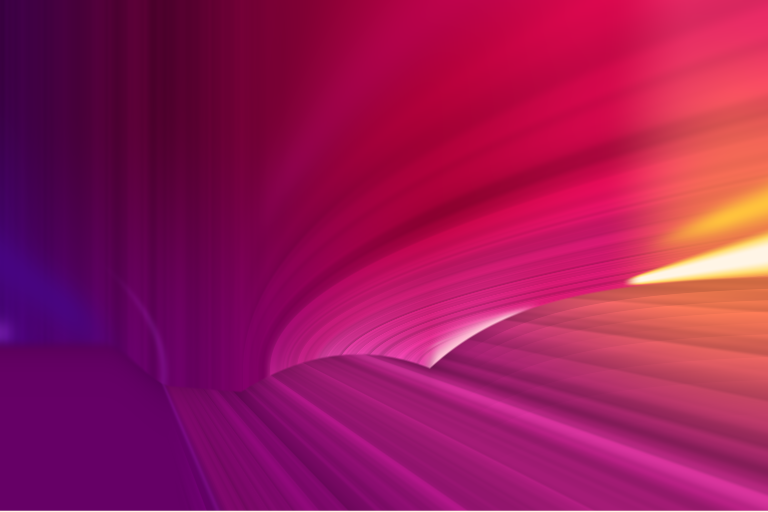
This background is drawn by a Shadertoy shader. Its source:

```glsl
const vec3 NIGHT = vec3(0.24, 0.0, 0.27);
const vec3 WINE = vec3(0.34, 0.0, 0.2);
const vec3 CRIMSON = vec3(0.72, 0.0, 0.23);
const vec3 ROSE = vec3(0.87, 0.03, 0.31);
const vec3 HOT_PINK = vec3(0.96, 0.17, 0.42);
const vec3 CORAL = vec3(0.93, 0.37, 0.34);
const vec3 PINK = vec3(0.82, 0.12, 0.48);
const vec3 ORCHID = vec3(0.87, 0.27, 0.66);
const vec3 VIOLET = vec3(0.28, 0.02, 0.52);
const vec3 PLUM = vec3(0.4, 0.0, 0.4);
const vec3 MAUVE = vec3(0.51, 0.03, 0.43);
const vec3 MAGENTA = vec3(0.66, 0.11, 0.47);
const vec3 ORANGE = vec3(0.92, 0.47, 0.29);
const vec3 GOLD = vec3(1.0, 0.76, 0.24);
const vec3 WHITE = vec3(1.0, 0.96, 0.9);
const float FOLD_BASE = 0.28;              // height from which the upper folds rise
const vec2 FAN_CENTER = vec2(0.22, 0.48);  // origin of the lower folds
const vec2 BEAM_TIP = vec2(1.225, 0.449);
const float EDGE = 0.003;

float hash(float n) {
    n = fract(n * 0.1031);
    n *= n + 33.33;
    return fract(n * (n + n));
}

float noise(float x) {
    float i = floor(x), f = fract(x);
    return mix(hash(i), hash(i + 1.0), f * f * (3.0 - 2.0 * f));
}

// Soft streaks, centred on zero
float streaks(float t) {
    return 0.5 * noise(t) + 0.35 * noise(t * 2.7 + 17.0) + 0.25 * noise(t * 6.1 + 5.0) - 0.55;
}

// Overlapping layers: a crisp edge, then a slow fade
float pleats(float t) {
    float f = fract(t);
    return hash(floor(t)) * (1.0 - f) * smoothstep(0.0, 0.1, f) - 0.25;
}

float bell(float d, float width) {
    return exp(-d * d / (width * width));
}

// Horizon made of a ledge, a dome and a rising petal
float ridge(float x) {
    float ledge = mix(0.327, 0.245, smoothstep(0.2, 0.34, x)) - 0.08 * max(x - 0.34, 0.0);
    float dome = 0.308 - 1.4 * (x - 0.7) * (x - 0.7);
    float petal = 0.281 + 0.185 * (1.0 - exp((0.84 - x) / 0.2));
    return max(ledge, max(dome, petal));
}

vec3 upperFolds(vec2 p, float height) {
    // Family of parabolas that rise and bend to the right
    float rise = max(p.y - FOLD_BASE, 0.0);
    float fold = (p.x + 24.8 * rise * rise) / (1.0 + 56.0 * rise * rise);
    float low = 1.0 - smoothstep(0.25, 0.8, p.y);

    vec3 col = mix(NIGHT, WINE, smoothstep(0.0, 0.3, p.x));
    col = mix(col, CRIMSON, smoothstep(0.24, 0.92, p.x));
    col = mix(col, ROSE, smoothstep(0.8, 1.2, p.x));
    col = mix(col, HOT_PINK, smoothstep(1.18, 1.36, p.x));
    col = mix(col, CORAL, smoothstep(1.15, 1.45, p.x) * (1.0 - smoothstep(0.7, 1.0, p.y)));
    col += vec3(0.05, 0.0, 0.19) * low * (1.0 - smoothstep(0.5, 1.0, p.x));
    col *= 1.0 - 0.15 * bell(p.x - 0.33, 0.04) * smoothstep(0.4, 0.9, p.y);

    // Pink veils, strongest next to the horizon
    float cool = 1.0 - smoothstep(1.15, 1.4, p.x);
    col = mix(col, PINK, 0.75 * cool * smoothstep(0.505, 0.6, fold) * smoothstep(0.45, 0.75, p.x));
    float veil = 0.4 * smoothstep(0.515, 0.53, fold) + 0.5 * smoothstep(0.605, 0.625, fold);
    col = mix(col, ORCHID, veil * exp(-height / 0.075) * (1.0 - smoothstep(0.85, 1.1, p.x)));
    col += vec3(0.07, 0.01, 0.08) * bell(fold - 0.457, 0.005) * smoothstep(0.5, 0.7, p.y);
    float shade = bell(fold - 0.508, 0.012) + 0.7 * bell(fold - 0.585, 0.012);
    col *= 1.0 - 0.17 * shade * smoothstep(0.6, 0.9, p.x) * (1.0 - smoothstep(1.2, 1.45, p.x));
    float bend = smoothstep(0.4, 0.6, p.x);
    col *= 1.0 + bend * (0.3 * streaks(fold * 45.0) + 0.28 * low * pleats(fold * 38.0));
    col *= 1.0 + 0.25 * (1.0 - bend) * streaks(p.x * 26.0);

    // Violet haze and a faint arc on the left
    float haze = bell(p.y - 0.49 + 0.72 * p.x, 0.055) * (1.0 - smoothstep(0.12, 0.26, p.x));
    col = mix(col, VIOLET, 0.8 * haze);
    col = mix(col, VIOLET, 0.4 * bell(p.x, 0.05) * (1.0 - smoothstep(0.5, 0.9, p.y)));
    col += vec3(0.14, 0.08, 0.16) * bell(length(p - vec2(0.0, 0.35)), 0.025);
    float arc = p.x - 0.32 + 2.6 * (p.y - 0.27) * (p.y - 0.27);
    col += vec3(0.06, 0.04, 0.1) * bell(arc, 0.008) * (1.0 - smoothstep(0.35, 0.5, p.y));

    // Bright strands behind the petal
    float span = smoothstep(0.82, 0.86, p.x) * (1.0 - smoothstep(0.98, 1.06, p.x));
    float rim = bell(height, mix(0.03, 0.009, smoothstep(0.86, 1.02, p.x)));
    float strand = 0.7 * bell(fold - 0.806, 0.008) * exp(-height / 0.08);
    return mix(col, vec3(1.0, 0.76, 0.84), span * max(rim, strand));
}

vec3 addBeam(vec3 col, vec2 p) {
    vec2 q = p - BEAM_TIP;
    float along = max(q.x, 0.0);
    float offset = abs(q.y - 0.2 * q.x) / (0.007 + 0.13 * along);
    col = mix(col, ORANGE, 0.8 * bell(q.y - 0.06 - 0.2 * q.x, 0.14) * smoothstep(-0.06, 0.18, q.x));
    float ray = bell(q.y - 0.055 - 0.36 * q.x, 0.01 + 0.09 * along);
    col = mix(col, GOLD, ray * smoothstep(0.02, 0.2, q.x));
    float start = smoothstep(-0.01, 0.03, q.x);
    col = mix(col, vec3(1.0, 0.85, 0.32), start * (1.0 - smoothstep(0.65, 1.25, offset)));
    return mix(col, WHITE, start * (1.0 - smoothstep(0.25, 0.95, offset)));
}

vec3 lowerFolds(vec2 p, float depth) {
    vec2 q = p - FAN_CENTER;
    float fan = atan(-q.y, q.x), inner = smoothstep(0.32, 0.42, p.x);
    vec3 col = mix(MAGENTA, MAUVE, smoothstep(0.4, 0.85, fan));
    col = mix(col, PLUM, smoothstep(1.12, 1.18, fan));
    col = mix(col, ORANGE, (1.0 - smoothstep(0.0, 0.38, fan)) * smoothstep(0.75, 1.42, p.x));

    // Fanned pleats, creases and fine arcs along the petal
    col *= 1.0 + inner * (0.28 * streaks(fan * 20.0) + 0.22 * pleats(fan * 15.0));
    float crease = bell(fan - 0.26, 0.018) + 0.8 * bell(fan - 0.305, 0.01) + 0.8 * bell(fan - 0.8, 0.03);
    col *= 1.0 - 0.17 * crease * inner;
    col += 0.06 * bell(fan - 0.345, 0.015) + vec3(0.07, 0.03, 0.1) * bell(fan - 1.165, 0.012);
    col *= 1.0 + 0.2 * smoothstep(0.88, 1.0, p.x) * exp(-depth / 0.1) * pleats(depth * 45.0);
    return col * (1.0 - 0.15 * exp(-depth / 0.03) * (1.0 - smoothstep(0.8, 1.1, p.x)));
}

void mainImage(out vec4 fragColor, in vec2 fragCoord) {
    vec2 p = fragCoord / iResolution.y;
    float height = p.y - ridge(p.x);
    vec3 above = addBeam(upperFolds(p, max(height, 0.0)), p);
    vec3 below = lowerFolds(p, max(-height, 0.0));
    float blur = max(mix(0.015, EDGE, smoothstep(0.18, 0.32, p.x)), 1.0 / iResolution.y);
    vec3 col = mix(below, above, smoothstep(-blur, blur, height));
    col = mix(WHITE, col, smoothstep(0.001, 0.004, p.y)); // pale foot line
    fragColor = vec4(clamp(col, 0.0, 1.0), 1.0);
}
```
